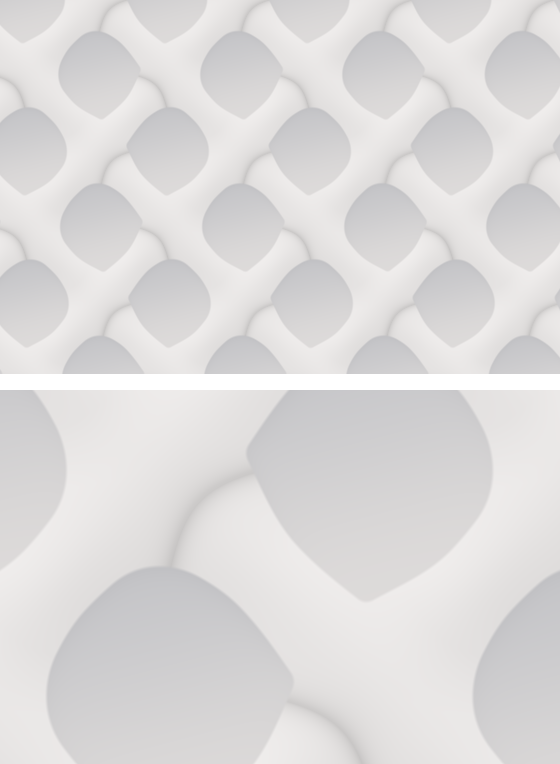
Top, the full canvas; bottom, a detail of the centre.
Give the GLSL for this pattern, as a Shadertoy shader.

```glsl
// Soft white lattice of over-and-under diagonal strands around rounded, shaded hollows.

const float PI = 3.14159265;
const vec2 REPEAT = vec2(0.380, 0.407);   // repeat size in canvas heights
const vec2 ORIGIN = vec2(0.261, 0.804);   // centre of one hollow
const float STRAND_WIDTH = 0.135;         // half width between crossings
const float STRAND_RISE = 0.10;           // roundness of a strand
const float WEAVE_RISE = 0.038;           // lift at each crossing

struct Weave {
    float height;   // top surface of the strands
    float edge;     // signed distance to the hollow, negative on strands
    float crease;   // dark fold beneath the upper strand
};

vec2 hash2(vec2 cell) {
    vec2 h = vec2(dot(cell, vec2(127.1, 311.7)), dot(cell, vec2(269.5, 183.3)));
    return 2.0 * fract(sin(h) * 43758.5) - 1.0;
}

float gradientNoise(vec2 p) {
    vec2 i = floor(p), f = fract(p);
    vec2 s = f * f * (3.0 - 2.0 * f);
    vec2 e = vec2(0.0, 1.0);
    float low = mix(dot(hash2(i), f), dot(hash2(i + e.yx), f - e.yx), s.x);
    float high = mix(dot(hash2(i + e), f - e), dot(hash2(i + e.yy), f - e.yy), s.x);
    return mix(low, high, s.y);
}

float smoothMin(float a, float b, float k) {
    float h = max(k - abs(a - b), 0.0) / k;
    return min(a, b) - 0.25 * h * h * k;
}

float alternate(float x) {
    return 1.0 - 2.0 * mod(floor(x), 2.0);
}

// Diagonal axes: x is constant along falling strands, y along rising ones.
vec2 diagonalAxes(vec2 p, vec2 origin, vec2 repeat) {
    vec2 q = p - origin;
    q.x += 0.012 * q.y;
    q /= repeat;
    q += 0.005 * vec2(gradientNoise(p * 5.0), gradientNoise(p * 5.0 + 17.0));
    return vec2(q.x + q.y, q.x - q.y);
}

// Returns height and edge distance; lift runs from -1 (under) to 1 (over).
vec2 strand(float across, float lift) {
    float width = STRAND_WIDTH + lift * lift * (0.08 - 0.03 * sign(lift));
    float u = across / width;
    float profile = 1.0 + 2.0 * (1.0 - sqrt(1.0 + u * u));
    return vec2(WEAVE_RISE * lift + STRAND_RISE * profile, abs(across) - width);
}

// Hollow-local position, mirrored in every other hollow; z holds the mirror sign.
vec3 hollowLocal(vec2 d) {
    vec2 id = round(d);
    vec2 l = d - id;
    return vec3(0.5 * (l.x + l.y), 0.5 * (l.x - l.y), alternate(id.x + id.y + 0.5));
}

Weave weave(vec2 d) {
    float liftFalling = sin(PI * d.y) * alternate(d.x);
    float liftRising = -sin(PI * d.x) * alternate(d.y);
    float acrossFalling = fract(d.x) - 0.5;
    float acrossRising = 0.5 - fract(d.y);
    vec2 falling = strand(acrossFalling, liftFalling);
    vec2 rising = strand(acrossRising, liftRising);

    // The upper strand blends on its high side and folds on its low side.
    float side = liftFalling > liftRising ? acrossFalling : acrossRising;
    float high = smoothstep(-0.10, 0.10, side);
    float gap = abs(falling.x - rising.x);

    vec3 hollow = hollowLocal(d);
    float corner = hollow.z * hollow.x - hollow.y;
    float rounding = mix(0.16, 0.03, smoothstep(-0.15, 0.15, corner));

    Weave w;
    w.height = -smoothMin(-falling.x, -rising.x, mix(0.006, 0.09, high));
    w.edge = smoothMin(falling.y, rising.y, rounding);
    w.crease = exp(-gap / 0.028) * (1.0 - high);
    return w;
}

vec3 strandColour(vec2 d, Weave w) {
    float e = 0.006;
    float slopeX = (weave(d + vec2(e, 0.0)).height - w.height) / e;
    float slopeY = (weave(d + vec2(0.0, e)).height - w.height) / e;
    float light = -dot(vec2(slopeX, slopeY), vec2(0.54, -0.84));
    float tone = 0.903 + 0.035 * clamp(light, -1.3, 0.9) - 0.11 * w.crease;
    return tone * vec3(1.006, 0.996, 0.992);
}

vec3 hollowColour(vec2 d, float edge) {
    vec3 l = hollowLocal(d);
    float fall = smoothstep(-0.30, 0.32, l.y - 0.25 * l.x);
    vec3 colour = mix(vec3(0.865, 0.855, 0.852), vec3(0.775, 0.775, 0.787), fall);
    float castShadow = exp(-max(edge, 0.0) / 0.035) * fall;
    return colour - 0.025 * castShadow;
}

void mainImage(out vec4 fragColor, in vec2 fragCoord) {
    vec2 d = diagonalAxes(fragCoord / iResolution.y, ORIGIN, REPEAT);
    Weave w = weave(d);
    float soft = 0.004 + 2.5 / iResolution.y;
    float open = smoothstep(-soft, soft, w.edge);
    vec3 colour = mix(strandColour(d, w), hollowColour(d, w.edge), open);
    fragColor = vec4(colour, 1.0);
}
```
